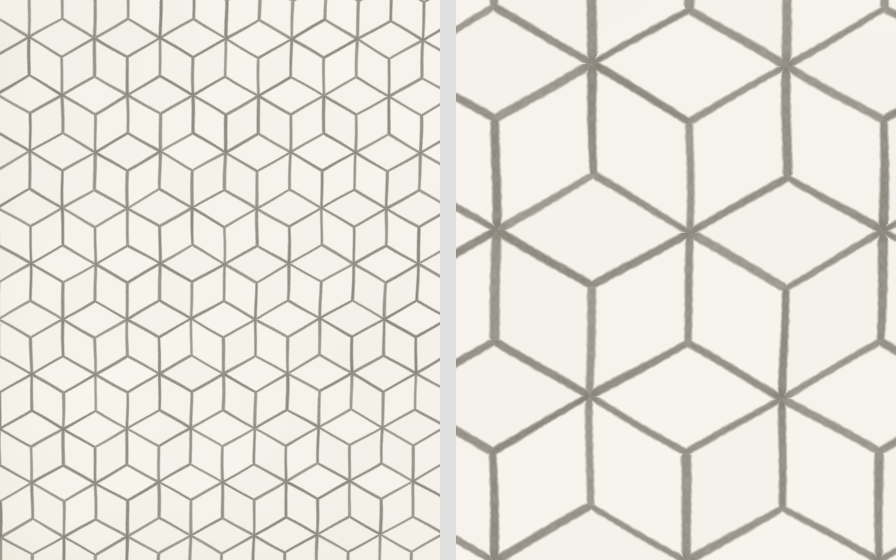
Left: the whole. Right: its middle third, enlarged.
Reproduce this pattern procedurally as a Shadertoy shader.

```glsl
float hash(vec2 p) {
    return fract(sin(dot(p, vec2(12.99, 78.23))) * 4375.85);
}

// Distance to the nearest jittered feature point
float cellular(vec2 p) {
    vec2 cell = floor(p), f = fract(p);
    float nearest = 2.0;
    for (int y = -1; y <= 1; y++)
        for (int x = -1; x <= 1; x++) {
            vec2 o = vec2(x, y);
            vec2 jitter = vec2(hash(cell + o), hash(cell + o + 31.7));
            nearest = min(nearest, length(o + jitter - f));
        }
    return nearest;
}

// Slightly keystoned canvas mapped to a triangular lattice of unit spacing, y down
vec2 latticeCoord(vec2 p) {
    float s = 1.0 - p.y - 0.0664;
    s -= p.x * (0.006 - 0.016 * s);
    float column = (p.x - 0.0521 - 0.006 * s) / (0.1172 - 0.0047 * s);
    float row = s * (9.714 + 0.406 * s);
    return vec2(column, row * 0.866);
}

// Offset from the nearest lattice point
vec2 hexLocal(vec2 q) {
    vec2 period = vec2(1.0, 1.732);
    vec2 a = q - period * round(q / period);
    vec2 b = q - period * (round(q / period - 0.5) + 0.5);
    return dot(a, a) < dot(b, b) ? a : b;
}

void mainImage(out vec4 fragColor, in vec2 fragCoord) {
    vec2 uv = fragCoord / iResolution.xy;
    vec2 p = fragCoord / iResolution.y;
    vec2 q = latticeCoord(p);

    // Hand-laid wobble
    q += 0.007 * sin(q.yx * vec2(3.1, 2.7) + vec2(0.4, 1.9))
       + 0.003 * sin(q.yx * vec2(8.3, 9.1) + q);

    vec2 g = hexLocal(q);
    vec2 center = q - g;
    float sector = 1.0472;
    float angle = atan(g.y, g.x);

    // Six grout spokes run from each center to its hexagon corners
    float spoke = (round(angle / sector - 0.5) + 0.5) * sector;
    vec2 dir = vec2(cos(spoke), sin(spoke));
    float dist = abs(g.x * dir.y - g.y * dir.x);
    float along = clamp(dot(g, dir) / 0.577, 0.0, 1.0);
    vec2 edgeId = round((center + dir * 0.289) * vec2(4.0, 6.93));

    // Each spoke has its own taper, with a rough border
    float upright = abs(dir.y) > 0.9 ? 0.003 : 0.0;
    float grain = cellular(q * 26.0);
    float halfWidth = mix(mix(0.016, 0.025, hash(edgeId)),
                          mix(0.016, 0.024, hash(edgeId + 7.3)), along);
    halfWidth += upright + 0.006 * (grain - 0.5);
    float soft = 0.007 + 5.0 / iResolution.y;
    float grout = 1.0 - smoothstep(halfWidth - soft, halfWidth + soft, dist);

    // Rhombic tiles are named by the midpoint between two centers
    float side = round(angle / sector) * sector;
    vec2 tileMid = center + 0.5 * vec2(cos(side), sin(side));
    float tileTone = hash(round(tileMid * vec2(4.0, 4.619)) + 3.0) - 0.5;

    // Warm white glaze, gently dimmed toward the left and bottom borders
    vec3 tile = vec3(0.963, 0.953, 0.925) + 0.010 * tileTone;
    tile += 0.004 * sin(uv.x * 4.0 + 1.0) * sin(uv.y * 5.0);
    tile -= vec3(0.012, 0.014, 0.020) * (exp(-uv.x * 14.0) + exp(-uv.y * 12.0));

    // Mottled grout, darker where the spokes meet
    float mottling = 0.6 * hash(edgeId + 19.1) + 0.5 * (grain - 0.3);
    vec3 groutColor = mix(vec3(0.55, 0.535, 0.495), vec3(0.66, 0.645, 0.61), mottling);
    groutColor -= 0.03 * (1.0 - smoothstep(0.02, 0.09, length(g)));

    fragColor = vec4(mix(tile, groutColor, grout), 1.0);
}
```
